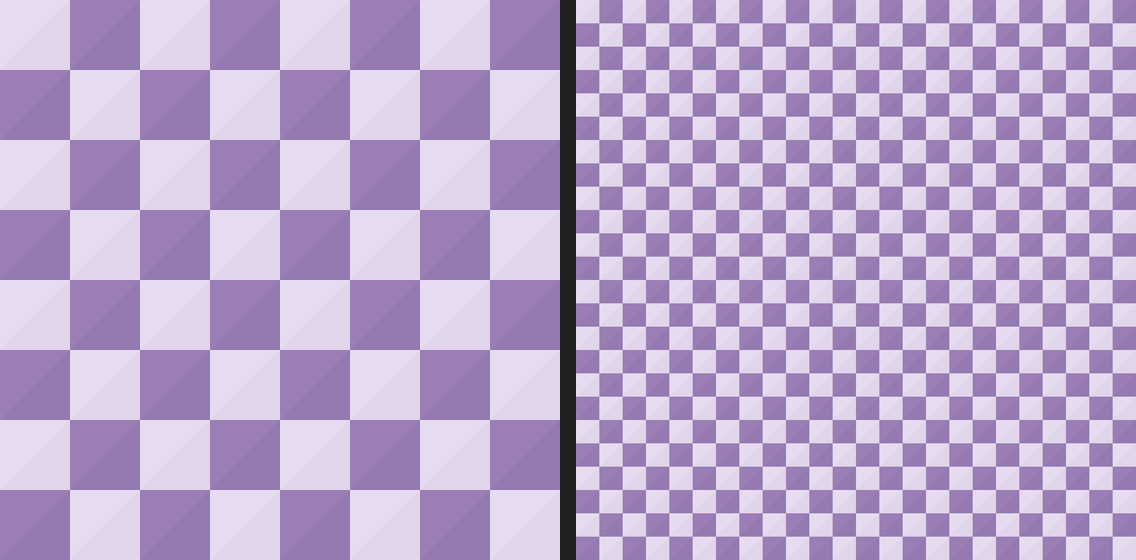
Left: one tile. Right: repeated 3 by 3.
Write a WebGL 1 fragment shader that draws this pattern.

```glsl
precision highp float;
// Lilac and purple checkerboard, eight by eight, each square split by a faint diagonal fold.

uniform vec2 u_resolution;

// Signed distance to the nearest grid line: positive in even cells, negative in odd ones.
vec2 alternatingDistance(vec2 p) {
  return 0.5 - abs(mod(p + 0.5, 2.0) - 1.0);
}

void main() {
  vec2 grid = gl_FragCoord.xy / u_resolution * 8.0;
  vec2 pixel = 8.0 / u_resolution;

  // Checker with edges smoothed over one pixel
  vec2 side = clamp(alternatingDistance(grid) * 2.0 / pixel, -1.0, 1.0);
  float purple = 0.5 + 0.5 * side.x * side.y;

  // Diagonal fold from lower left to upper right; the upper half is lit
  vec2 cell = fract(grid);
  float foldDistance = (cell.y - cell.x) * 0.7071;
  float foldWidth = 0.7 * max(pixel.x, pixel.y);
  float lit = smoothstep(-foldWidth, foldWidth, foldDistance);

  vec3 lilacColor = mix(vec3(0.878, 0.836, 0.918), vec3(0.906, 0.859, 0.943), lit);
  vec3 purpleColor = mix(vec3(0.584, 0.478, 0.694), vec3(0.602, 0.496, 0.710), lit);

  gl_FragColor = vec4(mix(lilacColor, purpleColor, purple), 1.0);
}
```
